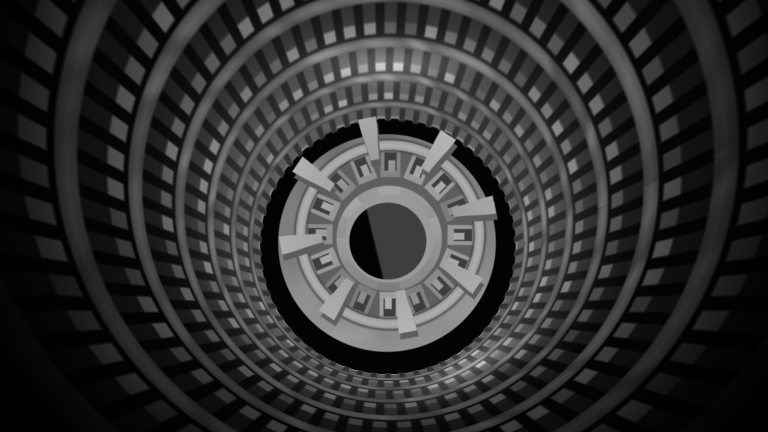
Give the GLSL for this background, as a Shadertoy shader.

```glsl
const float TAU = 6.2831853;
// Tunnel: rings slide along DRIFT as their radius grows
const vec2 LIP_CENTRE = vec2(0.009, -0.072);
const float LIP_RADIUS = 0.292;
const vec2 DRIFT = vec2(0.04, 0.48);
const float RIB_START = 1.309;
const float RIB_STEP = 0.367;
const float TEETH = 58.0;
const vec2 LIGHT_CENTRE = vec2(0.02, 0.20);
// Hub
const vec2 BODY_CENTRE = vec2(0.007, -0.0625);
const float BODY_RADIUS = 0.252;
const vec2 RING_CENTRE = vec2(0.014, -0.043);
const float RING_RADIUS = 0.207;
const vec2 ARM_CENTRE = vec2(0.008, -0.021);
const float ARMS = 8.0;
const float ARM_TURN = 0.19;
const vec2 CONE_CENTRE = vec2(0.012, -0.052);
const float CONE_RADIUS = 0.122;
const vec2 HOLE_CENTRE = vec2(0.009, -0.058);
const float HOLE_RADIUS = 0.089;

float hash(vec2 p) {
    return fract(sin(dot(p, vec2(127.1, 311.7))) * 43758.5453);
}

float noise(vec2 p) {
    vec2 i = floor(p), f = fract(p);
    f = f * f * (3.0 - 2.0 * f);
    return mix(mix(hash(i), hash(i + vec2(1, 0)), f.x),
               mix(hash(i + vec2(0, 1)), hash(i + vec2(1, 1)), f.x), f.y);
}

// Soft coverage of a signed distance
float cover(float d, float w) { return 1.0 - smoothstep(-w, w, d); }

float band(float x, float centre, float halfWidth, float w) {
    return cover(abs(x - centre) - halfWidth, w);
}

float box(vec2 p, vec2 b) {
    vec2 d = abs(p) - b;
    return length(max(d, 0.0)) + min(max(d.x, d.y), 0.0);
}

// Fold the plane into equal sectors: x along the radius, y across, z = sector
vec3 sector(vec2 p, float count, float turn) {
    float a = (atan(p.y, p.x) - turn) / TAU * count;
    float id = floor(a + 0.5);
    float t = (a - id) * TAU / count;
    return vec3(length(p) * vec2(cos(t), sin(t)), mod(id, count));
}

float tunnel(vec2 p, float px) {
    // Radius of the drifting circle that passes through p
    vec2 q = p - LIP_CENTRE;
    float a = 1.0 - dot(DRIFT, DRIFT);
    float b = LIP_RADIUS + dot(q, DRIFT);
    float c = dot(q, q) - LIP_RADIUS * LIP_RADIUS;
    float d = (sqrt(max(b * b + a * c, 0.0)) - b) / a;
    float r = max(LIP_RADIUS + d, 0.05);
    vec2 dir = q - DRIFT * d;

    float u = (1.0 / r - RIB_START) / RIB_STEP;
    float f = fract(u), row = floor(u);
    float turn = fract(atan(dir.y, dir.x) / TAU) * TEETH;
    float cell = turn + 0.5 * mod(row, 2.0);
    float id = mod(floor(cell), TEETH);
    float wu = px / (r * r * RIB_STEP) + 0.015;
    float wt = px * TEETH / (TAU * r) + 0.03;
    float deep = smoothstep(0.5, 4.7, u);

    // Floor, teeth, lit blocks and ribs
    float tooth = band(fract(cell), 0.5, 0.29, wt);
    float shade = mix(0.02, 0.20, deep);
    shade = mix(shade, mix(0.10, 0.36, deep), tooth * band(f, 0.32, 0.22, wu));
    float block = mix(0.36, 0.52, deep) * (0.7 + 0.5 * hash(vec2(id, row)));
    shade = mix(shade, block, tooth * band(f, 0.66, 0.13, wu));
    float facet = noise(vec2(turn * 1.3 + u * 3.0, floor(u + 0.5) * 7.0));
    float ribPos = abs(fract(u + 0.5) - 0.5);
    float rib = mix(0.37, 0.46, deep) * (0.75 + 0.4 * facet) * (1.0 - 1.6 * ribPos);
    shade = mix(shade, rib, cover(ribPos - 0.13, wu));

    // Light falloff and two glancing highlights
    shade *= 1.0 - smoothstep(0.45, 1.08, length(p - LIGHT_CENTRE));
    float top = exp(-dot((p - vec2(0.02, 0.355)) / vec2(0.16, 0.045), (p - vec2(0.02, 0.355)) / vec2(0.16, 0.045)));
    vec2 low = mat2(0.88, -0.47, 0.47, 0.88) * (p - vec2(0.21, -0.345));
    float bottom = exp(-dot(low / vec2(0.14, 0.03), low / vec2(0.14, 0.03)));
    shade += (0.30 * top + 0.28 * bottom) * (0.45 + shade);

    float jag = 0.004 * tooth;
    return mix(shade, 0.012, cover(r - LIP_RADIUS - jag, px));
}

float hub(vec2 p, float shade, float px) {
    // Body and recess
    float body = 0.47 + 0.08 * noise(p * 18.0) - 0.25 * (p.y + 0.06);
    shade = mix(shade, body, cover(length(p - BODY_CENTRE) - BODY_RADIUS, px));
    vec2 ringPos = p - RING_CENTRE;
    float ringDist = length(ringPos);
    shade = mix(shade, 0.37, cover(ringDist - RING_RADIUS, px));

    // Hollow boxes in the recess
    vec3 s = sector(ringPos, 2.0 * ARMS, ARM_TURN + TAU / (4.0 * ARMS));
    vec2 local = s.xy - vec2(0.164, 0.0);
    float tone = 0.48 + 0.16 * hash(vec2(s.z, 3.0));
    shade = mix(shade, tone, cover(box(local, vec2(0.031, 0.023)), px));
    shade = mix(shade, 0.24, cover(box(local - vec2(0.005, 0.0), vec2(0.021, 0.014)), px));
    shade = mix(shade, tone + 0.06, cover(box(local + vec2(0.005, 0.003), vec2(0.013, 0.008)), px));

    // Round rail
    float rail = abs(ringDist - RING_RADIUS);
    shade = mix(shade, 0.27, 0.7 * cover(rail - 0.016, 0.004));
    shade = mix(shade, 0.67 - 900.0 * rail * rail, cover(rail - 0.011, px));

    // Arms: a dark flank below each lit face
    for (int i = 0; i < 2; i++) {
        float face = float(i);
        vec3 arm = sector(p - ARM_CENTRE + (1.0 - face) * vec2(-0.004, 0.014), ARMS, ARM_TURN);
        float width = mix(0.011, 0.021, smoothstep(0.15, 0.255, arm.x));
        float lit = 0.62 + 0.12 * hash(vec2(arm.z, 9.0)) + 0.5 * (arm.x - 0.2);
        float dist = box(arm.xy - vec2(0.203, 0.0), vec2(0.049, width));
        shade = mix(shade, mix(0.36, lit, face), cover(dist, px));
    }

    // Inner cone
    vec2 conePos = p - CONE_CENTRE;
    float cone = length(conePos);
    float plate = floor(atan(conePos.y, conePos.x) / TAU * 14.0);
    float coneTone = 0.54 + 0.07 * hash(vec2(plate, 5.0)) + 0.5 * conePos.y;
    shade = mix(shade, coneTone, cover(cone - CONE_RADIUS, px));
    shade = mix(shade, 0.60, cover(cone - 0.102, px));

    // Hole with a slanted reflection
    float slant = p.x + 0.243 * (p.y - 0.021) + 0.042;
    float glass = mix(0.008, 0.245, smoothstep(-0.004, 0.004, slant));
    return mix(shade, glass, cover(length(p - HOLE_CENTRE) - HOLE_RADIUS, px));
}

void mainImage(out vec4 fragColor, in vec2 fragCoord) {
    float px = 1.0 / iResolution.y;
    vec2 p = (fragCoord - 0.5 * iResolution.xy) * px;
    float shade = hub(p, tunnel(p, px), px);
    fragColor = vec4(vec3(clamp(shade, 0.0, 1.0)), 1.0);
}
```
